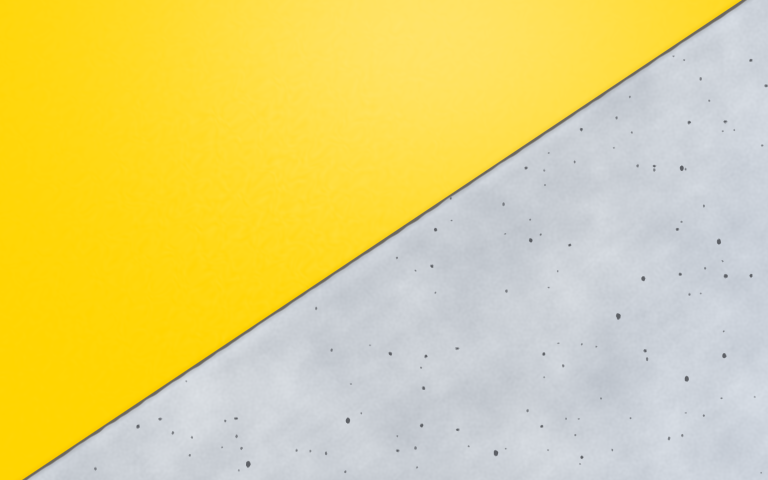
Write a Shadertoy shader that draws this texture.

```glsl
// A glossy yellow panel meets pale concrete along a rising diagonal.
// A signed distance to that edge splits the materials and shapes the gap;
// gradient noise mottles both surfaces and hashed cells scatter the pores.

vec2 hash2(vec2 cell) {
    vec3 q = fract(vec3(cell.xyx) * vec3(0.1031, 0.1030, 0.0973));
    q += dot(q, q.yzx + 33.33);
    return fract((q.xx + q.yz) * q.zy);
}

float gradientNoise(vec2 p) {
    vec2 i = floor(p), f = fract(p);
    vec2 u = f * f * f * (f * (f * 6.0 - 15.0) + 10.0);
    vec2 o = vec2(0.0, 1.0);
    float a = dot(hash2(i) * 2.0 - 1.0, f);
    float b = dot(hash2(i + o.yx) * 2.0 - 1.0, f - o.yx);
    float c = dot(hash2(i + o.xy) * 2.0 - 1.0, f - o.xy);
    float d = dot(hash2(i + o.yy) * 2.0 - 1.0, f - o.yy);
    return mix(mix(a, b, u.x), mix(c, d, u.x), u.y);
}

float fbm(vec2 p) {
    float sum = 0.0, amp = 0.6;
    for (int k = 0; k < 5; k++) {
        sum += amp * gradientNoise(p);
        p = mat2(1.6, 1.2, -1.2, 1.6) * p + 7.3;
        amp *= 0.55;
    }
    return sum;
}

// Coverage of irregular round pores, at most one in each grid cell
float pores(vec2 p, float cells, float density, float maxRadius, float px) {
    vec2 g = p * cells, id = floor(g);
    vec2 centre = 0.2 + 0.6 * hash2(id + 11.0);
    vec2 pick = hash2(id + 57.0);
    vec2 r = (fract(g) - centre) / cells;
    r.x *= 0.8 + 0.6 * pick.y;
    float radius = maxRadius * mix(0.35, 1.0, pick.y * pick.y);
    float dist = length(r) - radius + 0.0015 * gradientNoise(p * 220.0);
    return step(pick.x, density) * smoothstep(px, -px, dist);
}

vec3 yellowPanel(vec2 p, float edge) {
    // Broad soft reflection below the top border
    vec2 r = (p - vec2(0.90, 0.94)) / vec2(0.66, 0.50);
    float sheen = exp(-dot(r, r) * 1.15);
    vec3 col = mix(vec3(1.0, 0.835, 0.0), vec3(1.0, 0.89, 0.40), sheen);
    // Leathery paint grain, clearest where the reflection fades
    vec2 g = p - vec2(0.55, 0.55);
    float grain = gradientNoise(p * 75.0 + 2.0 * gradientNoise(p * 24.0));
    col += vec3(0.0, 0.014, 0.07) * grain * (0.3 + exp(-dot(g, g) * 9.0));
    // Rounded lip
    col -= vec3(0.02, 0.04, 0.07) * smoothstep(0.012, 0.0, edge);
    return col;
}

vec3 concrete(vec2 p, float edge, vec2 along, float px) {
    float cloud = fbm(p * 3.2 + 4.0);
    float stain = fbm(p * 9.0 + 21.0);
    float grit = gradientNoise(p * 130.0);
    vec3 col = vec3(0.79, 0.81, 0.835);
    col += vec3(0.085, 0.08, 0.07) * cloud;
    col += vec3(0.075, 0.073, 0.068) * stain;
    col += 0.022 * grit;
    // Bluish, brighter toward the lower right
    col += vec3(0.008, 0.014, 0.024) * smoothstep(0.9, 1.6, p.x - 0.3 * p.y);
    // Faint trowel streaks and a pale strip beside the panel
    col += 0.016 * gradientNoise(vec2(along.x * 5.0, along.y * 45.0));
    col += 0.022 * smoothstep(0.045, 0.012, -edge);
    // Large and small air holes
    float holes = max(pores(p, 13.0, 0.30, 0.0070, px),
                      0.75 * pores(p + 3.7, 27.0, 0.13, 0.0035, px));
    return mix(col, vec3(0.29, 0.30, 0.32), 0.85 * holes);
}

void mainImage(out vec4 fragColor, in vec2 fragCoord) {
    float px = 1.0 / iResolution.y;
    vec2 p = fragCoord * px;

    // Coordinates along the seam and across it; positive is yellow
    vec2 dir = normalize(vec2(1.5, 1.0));
    vec2 rel = p - vec2(0.046, 0.0);
    vec2 along = vec2(dot(rel, dir), dot(rel, vec2(-dir.y, dir.x)));
    float edge = along.y;

    vec3 col = concrete(p, edge, along, px);

    // Dark gap with a ragged lower side and a short soft shadow
    float ragged = 0.0055 + 0.0025 * gradientNoise(vec2(along.x * 38.0, 3.5));
    col *= 1.0 - 0.13 * smoothstep(0.016, 0.003, -edge);
    float gap = smoothstep(-ragged - px, -ragged + px, edge);
    col = mix(col, vec3(0.40, 0.38, 0.35), 0.92 * gap);

    float panel = smoothstep(-0.7 * px, 0.7 * px, edge);
    col = mix(col, yellowPanel(p, edge), panel);
    fragColor = vec4(clamp(col, 0.0, 1.0), 1.0);
}
```
